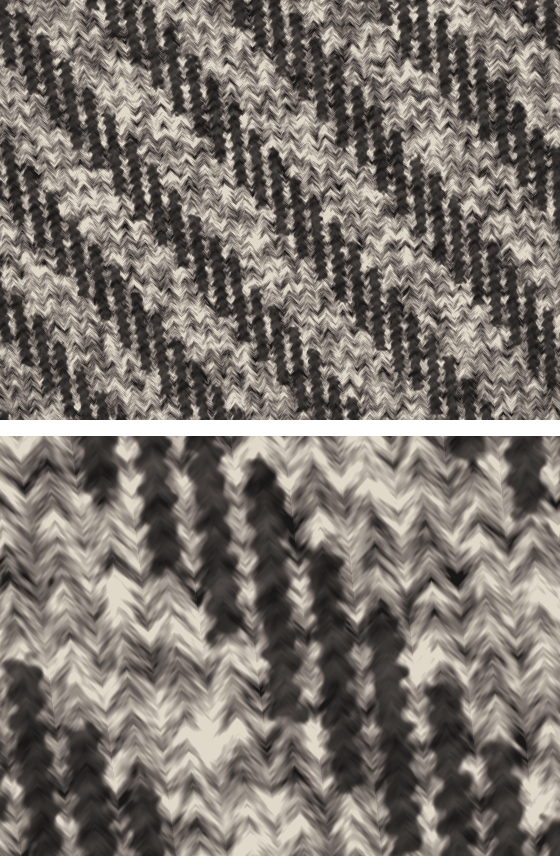
Top, the full canvas; bottom, a detail of the centre.
Write a Shadertoy shader that draws this texture.

```glsl
const float TAU = 6.2831853;

// Layout, in canvas heights
const float COLUMN_PITCH = 0.0436;
const float STITCH_LENGTH = 0.0217;
const float COLUMN_LEAN = 0.17;       // sideways drift of columns going down
const float COLUMN_CONVERGE = 0.092;  // narrowing of columns going down
const float BAND_SLOPE = 1.17;
const float BAND_OFFSET = 0.316;
const float BAND_RANGE = 3.75;        // spacing and its gradual shrinkage
const float BAND_BEND = 20.0;

// Dash size, in columns and in bands
const float DASH_HALF_WIDTH = 0.31;
const float DASH_HALF_LENGTH = 0.23;
const float EDGE_FUZZ = 0.10;

// Wool tone
const float GROUND_TONE = 0.63;
const float GROUND_CONTRAST = 1.75;
const float DASH_TONE = 0.09;
const vec3 INK = vec3(0.10, 0.094, 0.09);
const vec3 MID = vec3(0.50, 0.46, 0.438);
const vec3 PALE = vec3(0.88, 0.85, 0.79);

float hash(vec2 p) {
    vec3 q = fract(p.xyx * 0.1031);
    q += dot(q, q.yzx + 33.33);
    return fract((q.x + q.y) * q.z);
}

float noise(vec2 p) {
    vec2 cell = floor(p);
    vec2 f = fract(p);
    f = f * f * (3.0 - 2.0 * f);
    float low = mix(hash(cell), hash(cell + vec2(1, 0)), f.x);
    float high = mix(hash(cell + vec2(0, 1)), hash(cell + vec2(1, 1)), f.x);
    return mix(low, high, f.y);
}

// Layered fibres, folded into a chevron in every column
float woolFibres(vec2 thread) {
    float fold = abs(fract(thread.x) - 0.5);
    vec2 q = vec2(thread.x, thread.y + 1.8 * fold);
    float tufts = noise(q * vec2(2.0, 1.45) + 17.0);
    float strands = noise(q * vec2(4.3, 3.4) + 41.0);
    float hairs = noise(q * vec2(9.0, 8.0) + 73.0);
    float rows = cos(TAU * q.y);
    return 0.5 * tufts + 0.32 * strands + 0.18 * hairs + 0.025 * rows;
}

// Continuous band number; whole numbers are band centres
float bandAt(float x, float down) {
    float c = down - BAND_SLOPE * x + BAND_OFFSET;
    return BAND_BEND * (1.0 - sqrt(1.0 - c / BAND_RANGE));
}

void mainImage(out vec4 fragColor, in vec2 fragCoord) {
    vec2 p = fragCoord / iResolution.y;
    float down = 1.0 - p.y;

    // Yarn columns, converging toward the bottom
    float narrowing = 1.0 - COLUMN_CONVERGE * down;
    float topX = (p.x - COLUMN_LEAN * down) / narrowing;
    vec2 thread = vec2(topX / COLUMN_PITCH, down / STITCH_LENGTH);
    float column = floor(thread.x + 0.5);
    float across = thread.x - column;

    // Each column crosses the diagonal bands as one dash
    float centreX = column * COLUMN_PITCH * narrowing + COLUMN_LEAN * down;
    float band = bandAt(centreX, down);
    float bandId = floor(band + 0.5);
    float along = band - bandId;

    // Twisted stitches give the dashes a knobbly outline
    float wool = woolFibres(thread);
    float fuzz = noise(thread * vec2(6.0, 3.0)) - 0.5;
    float twist = thread.y + 0.9 * across + hash(vec2(column, 5.0));
    float lump = 0.5 + 0.5 * cos(TAU * twist);
    float sway = 0.04 * sin(TAU * twist);
    float halfWidth = DASH_HALF_WIDTH + 0.09 * (lump - 0.5) + 0.16 * fuzz;
    float jitter = 0.035 * (hash(vec2(column, bandId) + 60.0) - 0.5);
    float halfLength = DASH_HALF_LENGTH + jitter + 0.03 * fuzz;
    float side = smoothstep(EDGE_FUZZ, -EDGE_FUZZ, abs(across + sway) - halfWidth);
    float ends = smoothstep(0.018, -0.018, abs(along) - halfLength);
    float dash = side * ends;

    // Ground wool, dimmer in the gaps between dashes
    float mottle = noise(thread * vec2(0.3, 0.2) + 9.0) - 0.5;
    float ground = GROUND_TONE + GROUND_CONTRAST * (wool - 0.5) + 0.10 * mottle;
    ground -= 0.10 * ends;
    float dark = DASH_TONE + 0.07 * (1.0 - lump) + 0.35 * (wool - 0.5);
    float tone = mix(ground, dark, dash);

    // Uneven light, strongest above the centre
    vec2 fromLight = fragCoord / iResolution.xy - vec2(0.48, 0.6);
    tone *= 1.05 - 0.35 * dot(fromLight, fromLight);
    tone = clamp(tone, 0.0, 1.0);

    vec3 shade = mix(INK, MID, min(tone * 2.0, 1.0));
    vec3 color = mix(shade, PALE, max(tone * 2.0 - 1.0, 0.0));
    fragColor = vec4(color, 1.0);
}
```
